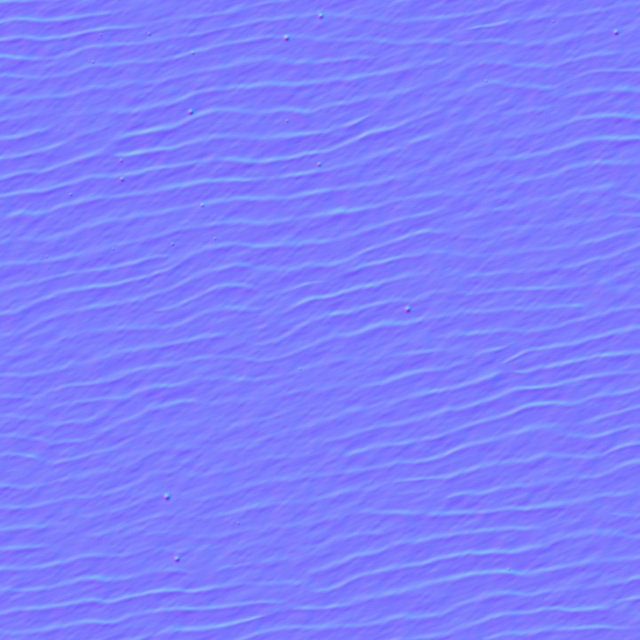
Write a Shadertoy shader that draws this texture map.

```glsl
const float TAU = 6.2831853;
const float RIPPLES = 29.0;             // ripples over the canvas height
const float TILT = 0.17;                // mean rise of the crests to the right
const float TILT_SPREAD = 0.34;
const float SPACING_SPREAD = 0.22;
const float PHASE_SPREAD = 0.5;         // in ripples
const vec2 PATCHES = vec2(7.0, 12.0);   // coherent ripple patches per unit
const float CREST_SHARPNESS = 3.4;
const float CREST_MEAN = 0.227;         // mean of the crest lobe
const float FOOT_DEPTH = 0.3;           // dark band under each crest
const float FOOT_OFFSET = 1.15;
const float RELIEF = 0.25;
const float GRAIN = 0.0011;
const float PEBBLE_CELLS = 11.0;
const float PEBBLE_SHARE = 0.27;
const float EPS = 0.0008;

float hash(vec2 p) {
    return fract(sin(dot(p, vec2(127.1, 311.7))) * 43758.5453);
}

float noise(vec2 p) {
    vec2 i = floor(p), f = fract(p);
    f = f * f * f * (f * (f * 6.0 - 15.0) + 10.0);
    return mix(mix(hash(i), hash(i + vec2(1, 0)), f.x),
               mix(hash(i + vec2(0, 1)), hash(i + vec2(1, 1)), f.x), f.y);
}

// Bends the crests into small irregular waves
vec2 bend(vec2 p) {
    float wide = noise(p * vec2(12.0, 10.0)) - 0.5;
    float fine = noise(p * vec2(29.0, 22.0) + 31.0) - 0.5;
    return p + vec2(0.0, 0.019 * wide + 0.006 * fine);
}

// Complex sum of overlapping wave patches: its angle is the ripple phase
vec2 rippleWave(vec2 p) {
    p = bend(p);
    vec2 base = floor(p * PATCHES), wave = vec2(0);
    for (int j = -2; j <= 2; j++)
    for (int i = -2; i <= 2; i++) {
        vec2 cell = base + vec2(i, j);
        vec2 center = (cell + vec2(hash(cell), hash(cell + 17.3))) / PATCHES;
        vec2 d = p - center, scaled = d * PATCHES;
        float tilt = TILT + TILT_SPREAD * (hash(cell + 41.7) - 0.5);
        float spacing = 1.0 + SPACING_SPREAD * (hash(cell + 63.1) - 0.5);
        float cycles = RIPPLES * (center.y - TILT * center.x
                     + spacing * (d.y - tilt * d.x))
                     + PHASE_SPREAD * (hash(cell + 89.9) - 0.5);
        wave += exp(-2.0 * dot(scaled, scaled)) * vec2(cos(TAU * cycles), sin(TAU * cycles));
    }
    return wave;
}

float phaseStep(vec2 a, vec2 b) {
    return atan(a.x * b.y - a.y * b.x, dot(a, b));
}

float lobe(float angle) {
    return exp(CREST_SHARPNESS * (cos(angle) - 1.0));
}

// Steep lee face above each crest, long gentle slope below it
vec2 rippleSlope(vec2 p) {
    vec2 wave = rippleWave(p);
    vec2 gradient = vec2(phaseStep(wave, rippleWave(p + vec2(EPS, 0))),
                         phaseStep(wave, rippleWave(p + vec2(0, EPS)))) / (EPS * TAU * RIPPLES);
    float angle = atan(wave.y, wave.x);
    float profile = lobe(angle) - FOOT_DEPTH * lobe(angle + FOOT_OFFSET)
                  - CREST_MEAN * (1.0 - FOOT_DEPTH);
    float strength = mix(0.55, 1.45, noise(p * vec2(4.0, 5.0) + 7.0))
                   * mix(0.5, 1.5, noise(p * vec2(13.0, 24.0) + 53.0));
    strength *= smoothstep(0.03, 0.5, length(wave));
    return RELIEF * strength * profile * clamp(gradient, -1.5, 1.5);
}

// Faint uneven sand, drawn out along the crests
float sandHeight(vec2 p) {
    p.y -= 0.35 * p.x;
    return noise(p * vec2(38.0, 75.0)) + 0.4 * noise(p * vec2(90.0, 160.0) + 11.0);
}

vec2 sandSlope(vec2 p) {
    float h = sandHeight(p);
    return -GRAIN / EPS * vec2(sandHeight(p + vec2(EPS, 0)) - h,
                               sandHeight(p + vec2(0, EPS)) - h);
}

// Sparse small round stones of mixed size
vec2 pebbleSlope(vec2 p) {
    vec2 base = floor(p * PEBBLE_CELLS), slope = vec2(0);
    for (int j = -1; j <= 1; j++)
    for (int i = -1; i <= 1; i++) {
        vec2 cell = base + vec2(i, j);
        vec2 center = (cell + vec2(hash(cell + 5.2), hash(cell + 23.8))) / PEBBLE_CELLS;
        float size = hash(cell + 71.4);
        float radius = mix(0.0017, 0.0034, size * size * size);
        vec2 d = (p - center) / radius;
        float present = step(hash(cell + 97.6), PEBBLE_SHARE);
        slope += present * mix(0.4, 1.3, size * size) * d * exp(-0.7 * dot(d, d));
    }
    return slope;
}

void mainImage(out vec4 fragColor, in vec2 fragCoord) {
    vec2 p = fragCoord / iResolution.y;
    vec2 n = rippleSlope(p) + sandSlope(p) + pebbleSlope(p);
    n /= max(1.0, length(n) / 0.9);

    // Encode the normal, with the red axis pointing left
    vec3 normal = vec3(-n.x, n.y, sqrt(1.0 - dot(n, n)));
    vec3 color = 0.5 + 0.5 * normal;
    color.rg -= vec2(0.006, 0.002);
    fragColor = vec4(min(color, vec3(1.0, 1.0, 0.993)), 1.0);
}
```
